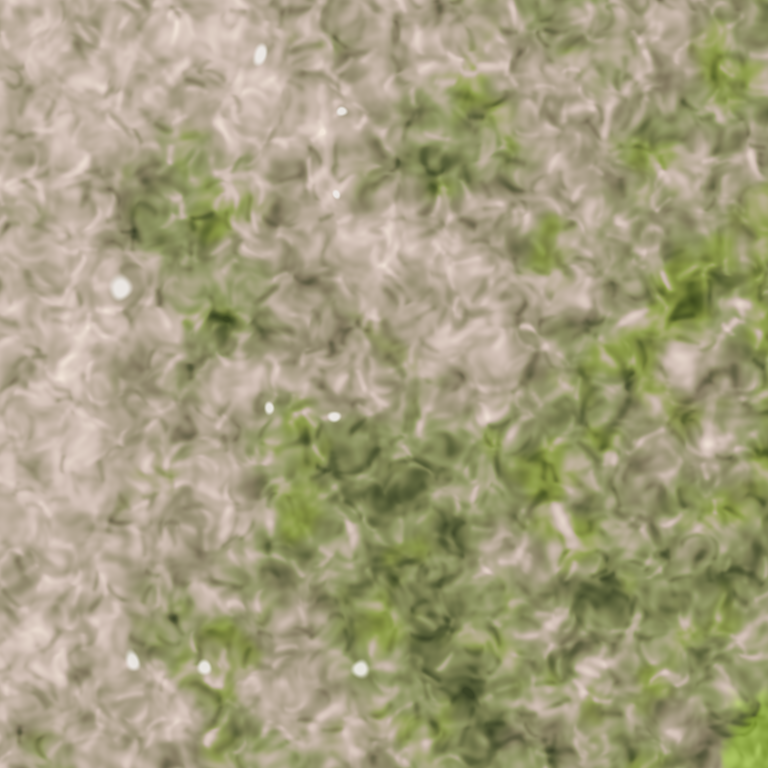
This texture is drawn by a WebGL 1 fragment shader. Its source:

```glsl
precision highp float;
// Dry, trampled ground with patches of moss and short grass, softly focused.
// A broad cover field sets the tone; warped noise and scattered curved strands
// add the grain, and a tonal ramp with a green tint turns it into colour.

uniform vec2 u_resolution;

const vec3 DARK     = vec3(0.24, 0.25, 0.17);
const vec3 SHADE    = vec3(0.38, 0.37, 0.27);
const vec3 BROWN    = vec3(0.52, 0.48, 0.38);
const vec3 OLIVE    = vec3(0.60, 0.57, 0.46);
const vec3 TAN      = vec3(0.69, 0.64, 0.56);
const vec3 PALE     = vec3(0.82, 0.75, 0.71);
const vec3 BLEACHED = vec3(0.95, 0.90, 0.85);
const vec3 PEBBLE   = vec3(0.94, 0.93, 0.92);
const vec3 LEAF     = vec3(0.56, 0.66, 0.27);
const vec3 MOSS_TINT = vec3(0.95, 1.06, 0.86);

float hash(vec2 p) {
  return fract(sin(dot(p, vec2(127.1, 311.7))) * 43758.5453);
}

vec2 hash2(vec2 p) {
  return vec2(hash(p), hash(p + 57.3));
}

float cornerSlope(vec2 cell, vec2 offset) {
  float angle = 6.2832 * hash(cell);
  return dot(vec2(cos(angle), sin(angle)), offset);
}

// Gradient noise, about -0.7 to 0.7
float noise(vec2 p) {
  vec2 i = floor(p), f = fract(p);
  vec2 s = f * f * f * (f * (f * 6.0 - 15.0) + 10.0);
  vec2 e = vec2(1.0, 0.0);
  float low = mix(cornerSlope(i, f), cornerSlope(i + e.xy, f - e.xy), s.x);
  float high = mix(cornerSlope(i + e.yx, f - e.yx), cornerSlope(i + 1.0, f - 1.0), s.x);
  return mix(low, high, s.y);
}

float fbm(vec2 p) {
  float sum = 0.0, amp = 1.0;
  for (int k = 0; k < 3; k++) {
    sum += amp * noise(p);
    p = p * 2.03 + 17.7;
    amp *= 0.5;
  }
  return sum;
}

float glow(vec2 p, vec2 center, float radius) {
  vec2 d = (p - center) / radius;
  return exp(-dot(d, d));
}

float segmentDistance(vec2 p, vec2 a, vec2 b) {
  vec2 ab = b - a;
  return length(p - a - ab * clamp(dot(p - a, ab) / dot(ab, ab), 0.0, 1.0));
}

// Soft curved blades, one per cell, each lighter or darker than the ground
float strands(vec2 p, float width) {
  vec2 home = floor(p);
  float sum = 0.0;
  for (int y = -1; y <= 1; y++) {
    for (int x = -1; x <= 1; x++) {
      vec2 cell = home + vec2(float(x), float(y));
      vec2 d = p - cell - hash2(cell);
      float angle = 6.2832 * hash(cell + 11.9);
      float c = cos(angle), s = sin(angle);
      d = vec2(c * d.x + s * d.y, c * d.y - s * d.x);
      d.y += (hash(cell + 23.1) - 0.5) * 1.2 * d.x * d.x;
      d.x = max(abs(d.x) - 0.4, 0.0);
      sum += (2.0 * hash(cell + 37.7) - 1.0) * exp(-dot(d, d) / (width * width));
    }
  }
  return sum;
}

// Rare rounded white stones
float pebbles(vec2 p) {
  vec2 cell = floor(p);
  vec2 d = p - cell - mix(vec2(0.25), vec2(0.75), hash2(cell + 5.0));
  float radius = mix(0.07, 0.14, hash(cell + 71.0));
  return step(0.91, hash(cell + 83.0)) * smoothstep(radius, radius * 0.4, length(d * vec2(1.0, 0.8)));
}

// Share of plant cover: bare at upper left, dense at lower right
float plantCover(vec2 p) {
  float cover = 0.08 + 0.62 * smoothstep(0.1, 1.1, 0.85 * p.x + 0.4 * (1.0 - p.y));
  float band = segmentDistance(p, vec2(0.25, 0.72), vec2(0.55, 0.18)) / 0.12;
  cover += 0.36 * exp(-band * band) + 0.22 * glow(p, vec2(0.57, 0.86), 0.16);
  cover -= 0.28 * glow(p, vec2(0.56, 0.57), 0.14);
  return clamp(cover + 0.55 * fbm(p * 6.0 + 3.1), 0.0, 1.0);
}

vec3 blend(vec3 from, vec3 to, float start, float end, float tone) {
  return mix(from, to, clamp((tone - start) / (end - start), 0.0, 1.0));
}

vec3 groundColor(float tone) {
  vec3 color = blend(DARK, SHADE, 0.22, 0.37, tone);
  color = blend(color, BROWN, 0.37, 0.48, tone);
  color = blend(color, OLIVE, 0.48, 0.565, tone);
  color = blend(color, TAN, 0.565, 0.64, tone);
  color = blend(color, PALE, 0.64, 0.76, tone);
  return blend(color, BLEACHED, 0.76, 0.95, tone);
}

void main() {
  vec2 uv = gl_FragCoord.xy / min(u_resolution.x, u_resolution.y);
  vec2 warped = uv + 0.014 * vec2(noise(uv * 19.0), noise(uv * 19.0 + 41.0));
  float cover = plantCover(warped);

  // Clumps, tufts and fibres from coarse to fine
  float grain = 0.19 * noise(warped * 15.0 + 7.0) + 0.16 * noise(warped * 32.0)
              + 0.10 * noise(warped * 64.0 + 29.0)
              + 0.14 * strands(warped * 26.0, 0.17) + 0.12 * strands(warped * 43.0 + 9.0, 0.2);
  float tone = mix(0.72, 0.47, cover) + grain * mix(0.8, 1.1, cover);

  // Living growth tints the darker tones, some of it fresher
  float hue = fbm(uv * 9.0 + 60.0);
  float green = smoothstep(0.3, 0.75, cover + 0.35 * hue) * (1.0 - smoothstep(0.52, 0.74, tone));
  float fresh = green * smoothstep(0.1, 0.6, hue + 0.4 * glow(uv, vec2(0.95, 0.55), 0.2));
  vec3 color = groundColor(tone) * mix(vec3(1.0), MOSS_TINT, green);
  color *= mix(vec3(1.0), vec3(1.0, 1.06, 0.74), fresh);

  // Leafy corner and stones
  float leaf = smoothstep(0.5, 0.75, glow(uv, vec2(1.02, 0.02), 0.11) + 0.8 * grain);
  color = mix(color, LEAF + 0.9 * grain, leaf);
  color = mix(color, PEBBLE, 0.9 * pebbles(warped * 10.0));
  gl_FragColor = vec4(clamp(color, 0.0, 1.0), 1.0);
}
```
